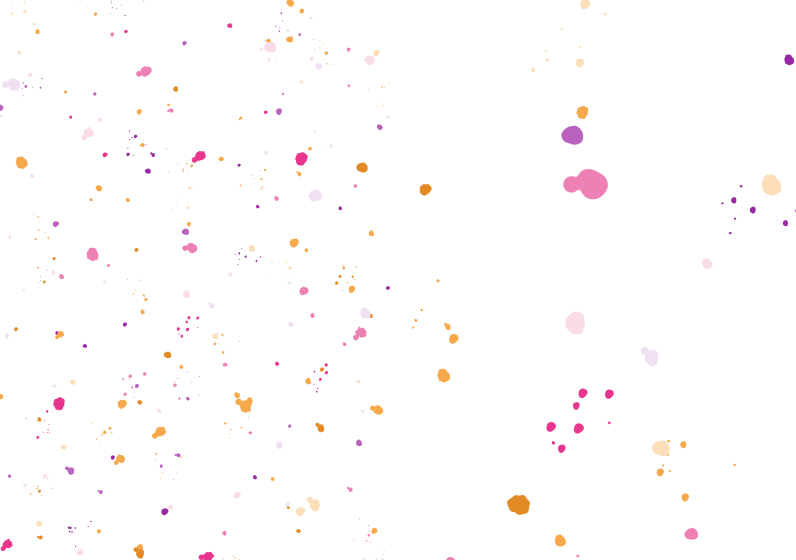
Left, the full canvas; right, a detail of the centre.
Give the GLSL for this pattern, as a Shadertoy shader.

```glsl
// Scattered paint splatter on white: wobbly drops of several sizes, some
// with a side lobe, plus small clusters of specks. Each size is a jittered
// grid of distance shapes, hashed for position, size, form and colour.

const float TAU = 6.2832;
const vec3 PAPER = vec3(1.0);
const int COLOR_COUNT = 10;
const vec3 PAINT[COLOR_COUNT] = vec3[](
    vec3(0.97, 0.66, 0.29),  // orange
    vec3(0.91, 0.21, 0.56),  // magenta
    vec3(0.60, 0.16, 0.64),  // purple
    vec3(0.99, 0.87, 0.73),  // peach
    vec3(0.93, 0.50, 0.71),  // pink
    vec3(0.89, 0.54, 0.14),  // ochre
    vec3(0.94, 0.88, 0.95),  // lilac
    vec3(0.97, 0.66, 0.29),  // orange again, the most common
    vec3(0.72, 0.38, 0.74),  // violet
    vec3(0.98, 0.86, 0.91)   // blush
);

float hash(vec2 p, float seed) {
    return fract(sin(dot(p, vec2(127.1, 311.7)) + seed * 74.7) * 43758.545);
}

vec2 hash2(vec2 p, float seed) {
    return vec2(hash(p, seed), hash(p, seed + 0.37));
}

vec2 direction(float angle) {
    return vec2(cos(angle), sin(angle));
}

vec3 pickPaint(float h) {
    return PAINT[int(h * float(COLOR_COUNT)) % COLOR_COUNT];
}

// Signed distance to a slightly lumpy drop
float dropDistance(vec2 p, float radius, float phase, float roughness) {
    float a = atan(p.y, p.x + 1e-6);
    float wobble = 0.08 * sin(2.0 * a + phase)
                 + 0.05 * sin(3.0 * a + phase * 2.3)
                 + roughness * sin(7.0 * a + phase * 3.1);
    return length(p) - radius * (1.0 + wobble);
}

float smoothUnion(float a, float b, float k) {
    float h = max(k - abs(a - b), 0.0) / k;
    return min(a, b) - 0.25 * h * h * k;
}

vec3 paintOver(vec3 base, vec3 paint, float dist, float pixel) {
    return mix(base, paint, 1.0 - smoothstep(-0.7 * pixel, 0.7 * pixel, dist));
}

// One drop per occupied cell; radii holds the smallest and largest radius
vec3 dropLayer(vec3 color, vec2 p, float cellSize, float density, vec2 radii,
               float lobeChance, float seed, float pixel) {
    vec2 home = floor(p / cellSize);
    for (int y = -1; y <= 1; y++)
    for (int x = -1; x <= 1; x++) {
        vec2 cell = home + vec2(x, y);
        if (hash(cell, seed) > density) continue;

        vec2 q = p - (cell + hash2(cell, seed + 1.0)) * cellSize;
        float radius = mix(radii.x, radii.y, hash(cell, seed + 2.0));
        float phase = TAU * hash(cell, seed + 3.0);
        float roughness = 0.06 * hash(cell, seed + 4.0);
        float dist = dropDistance(q, radius, phase, roughness);

        // Side lobe and a smaller bump, mostly sideways
        if (hash(cell, seed + 5.0) < lobeChance) {
            vec2 lobe = direction(0.5 * TAU + 0.8 * sin(phase)) * radius * 1.4;
            vec2 bump = direction(phase) * radius * 0.95;
            dist = smoothUnion(dist, length(q - lobe) - radius * 0.55, radius * 0.3);
            dist = smoothUnion(dist, length(q - bump) - radius * 0.25, radius * 0.2);
        }
        color = paintOver(color, pickPaint(hash(cell, seed + 6.0)), dist, pixel);
    }
    return color;
}

// Loose groups of tiny specks sharing one colour
vec3 speckLayer(vec3 color, vec2 p, float cellSize, float density,
                float spread, float seed, float pixel) {
    const int SPECKS = 8;
    vec2 home = floor(p / cellSize);
    for (int y = -1; y <= 1; y++)
    for (int x = -1; x <= 1; x++) {
        vec2 cell = home + vec2(x, y);
        if (hash(cell, seed) > density) continue;

        vec2 center = (cell + hash2(cell, seed + 1.0)) * cellSize;
        vec3 paint = pickPaint(hash(cell, seed + 2.0));
        for (int i = 0; i < SPECKS; i++) {
            float id = seed + 3.0 + float(i);
            vec2 offset = (hash2(cell, id) * 2.0 - 1.0) * spread;
            float h = hash(cell, id + 0.71);
            float radius = mix(0.0009, 0.0044, h * h * h);
            float dist = dropDistance(p - center - offset, radius, TAU * h, 0.0);
            color = paintOver(color, paint, dist, pixel);
        }
    }
    return color;
}

void mainImage(out vec4 fragColor, in vec2 fragCoord) {
    float pixel = 1.0 / iResolution.x;
    vec2 p = fragCoord * pixel;

    vec3 color = PAPER;
    color = speckLayer(color, p, 0.190, 0.65, 0.035, 11.0, pixel);
    color = dropLayer(color, p, 0.105, 0.70, vec2(0.0030, 0.0055), 0.10, 23.0, pixel);
    color = dropLayer(color, p, 0.125, 0.62, vec2(0.0055, 0.0095), 0.08, 37.0, pixel);
    color = dropLayer(color, p, 0.200, 0.72, vec2(0.0105, 0.0160), 0.40, 53.0, pixel);
    fragColor = vec4(color, 1.0);
}
```
